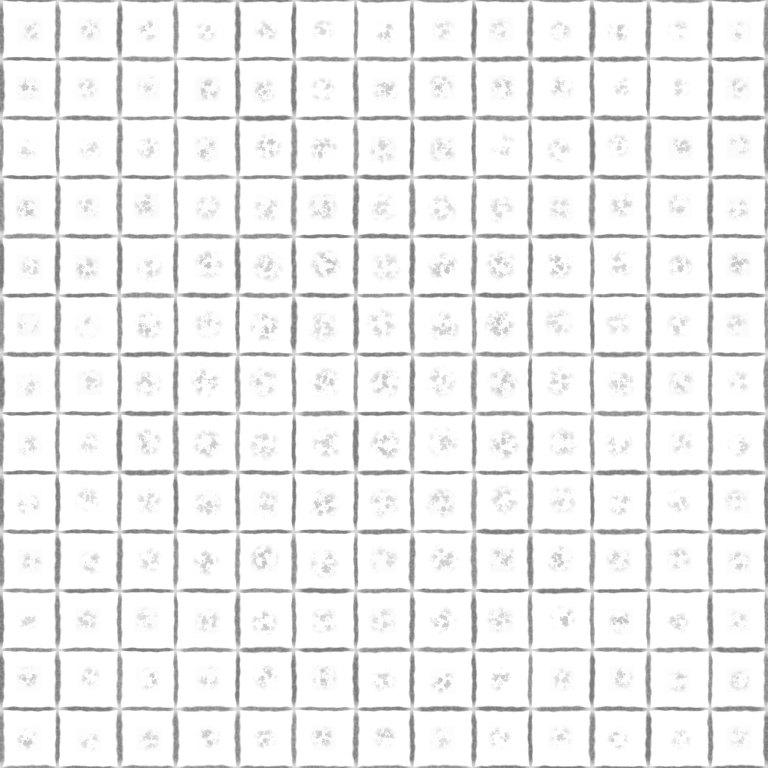
A Shadertoy shader for this texture map:

```glsl
const float TILE_COUNT = 13.0;
const vec3 PAPER = vec3(1.0);
const vec3 INK = vec3(0.49);
const float VERTICAL_HALF_WIDTH = 0.046;   // line sizes are in tiles
const float HORIZONTAL_HALF_WIDTH = 0.040;
const float COLUMN_STAGGER = 0.024;
const float WOBBLE = 0.006;
const float JOINT_INK = 0.34;
const float GRAIN_SCALE = 19.0;
const float GRAIN_AMOUNT = 0.32;
const float SMUDGE_INK = 0.42;
const float SMUDGE_CENTER_RADIUS = 0.31;
const float SMUDGE_BORDER_RADIUS = 0.21;
const float PANEL_INK = 0.03;

float hash(vec2 p) {
    vec3 q = fract(vec3(p.xyx) * 0.1031);
    q += dot(q, q.yzx + 33.33);
    return fract((q.x + q.y) * q.z);
}

// Distance to the nearest jittered cell point
float cellular(vec2 p) {
    vec2 cell = floor(p);
    float nearest = 2.0;
    for (int y = -1; y <= 1; y++) {
        for (int x = -1; x <= 1; x++) {
            vec2 c = cell + vec2(x, y);
            vec2 point = c + vec2(hash(c), hash(c + 71.7));
            nearest = min(nearest, distance(p, point));
        }
    }
    return nearest;
}

float layeredCells(vec2 p) {
    float sum = 0.0;
    float weight = 0.5;
    for (int i = 0; i < 3; i++) {
        sum += weight * cellular(p);
        p = p * 2.1 + 17.3;
        weight *= 0.6;
    }
    return sum;
}

// One hand-drawn segment between two joints, tapered and paler at its ends
float strokeInk(float across, float along, vec2 id, float halfWidth, float pixel) {
    float phase = 6.2832 * hash(id + 5.3);
    float joint = min(along, 1.0 - along);
    across += WOBBLE * (sin(along * 7.0 + phase) + 0.5 * sin(along * 23.0 + phase * 3.0));
    float width = halfWidth * mix(0.72, 1.15, hash(id));
    width *= mix(0.62, 1.0, smoothstep(0.0, 0.24, joint));
    width *= 1.0 + 0.1 * sin(along * 31.0 + phase);
    float body = 1.0 - smoothstep(width * 0.4, width * 1.2 + 0.5 * pixel, abs(across));
    float pressure = mix(0.78, 1.0, hash(id + 19.1));
    return body * pressure * mix(JOINT_INK, 1.0, smoothstep(0.02, 0.17, joint));
}

float gridInk(vec2 p, float pixel) {
    vec2 line = floor(p + 0.5);
    vec2 tile = floor(p);
    vec2 along = p - tile;
    vec2 across = p - line;
    across.x -= COLUMN_STAGGER * (1.0 - 2.0 * mod(line.x, 2.0));
    float vertical = strokeInk(across.x, along.y, vec2(line.x, tile.y) + 3.0,
                               VERTICAL_HALF_WIDTH, pixel);
    float horizontal = strokeInk(across.y, along.x, vec2(tile.x, line.y) + 47.0,
                                 HORIZONTAL_HALF_WIDTH, pixel);
    float grain = cellular(p * GRAIN_SCALE) - 0.45;
    return max(vertical, horizontal) * (1.0 - GRAIN_AMOUNT * grain);
}

// Cloudy wear in the middle of each tile, wider toward the canvas center
float smudgeInk(vec2 p, vec2 uv) {
    vec2 tile = floor(p);
    vec2 local = p - tile - 0.5;
    vec2 drift = 0.09 * (vec2(hash(tile + 8.0), hash(tile + 29.0)) - 0.5);
    float radius = mix(SMUDGE_CENTER_RADIUS, SMUDGE_BORDER_RADIUS,
                       smoothstep(0.1, 0.6, distance(uv, vec2(0.5))));
    float reach = length(local - drift);
    float mask = 1.0 - smoothstep(radius * 0.35, radius, reach);
    float cloud = 1.0 - smoothstep(0.26, 0.47, layeredCells(p * 6.0 + tile * 3.7));
    float strength = mix(0.55, 1.0, hash(tile + 61.0));
    vec2 box = abs(local - drift * 0.5);
    float panel = 1.0 - smoothstep(0.19, 0.23, max(box.x, box.y));
    return SMUDGE_INK * cloud * mask * strength + PANEL_INK * panel * hash(tile + 83.0);
}

void mainImage(out vec4 fragColor, in vec2 fragCoord) {
    vec2 uv = fragCoord / iResolution.xy;
    vec2 p = uv * TILE_COUNT;
    p.y = TILE_COUNT - p.y;
    float pixel = TILE_COUNT / min(iResolution.x, iResolution.y);
    float ink = max(gridInk(p, pixel), smudgeInk(p, uv));
    fragColor = vec4(mix(PAPER, INK, clamp(ink, 0.0, 1.0)), 1.0);
}
```
